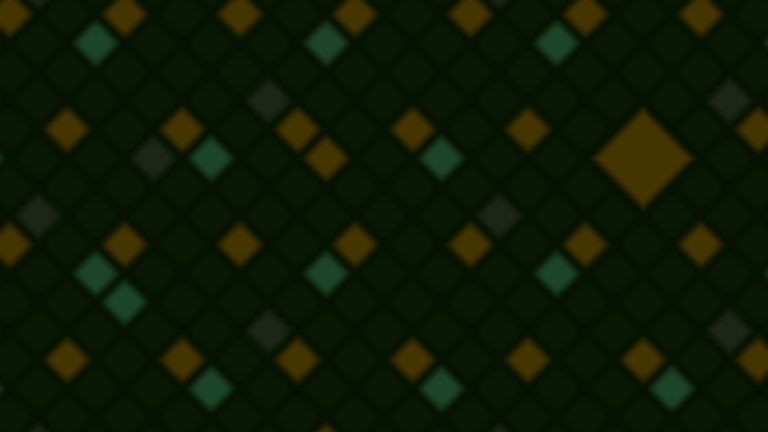
Reproduce this background procedurally as a Shadertoy shader.

```glsl
// Dark green diamond lattice with soft gold, green and grey diamonds.
// Each pixel finds its nearest checkerboard node; modular lattices pick
// the node's tint, and one large gold diamond merges four nodes.

#define ROWS 15.0
#define RADIUS 0.70
#define SOFTNESS 0.27
#define ROUNDING 0.008
#define LARGE_CENTER vec2(9.0, 2.0)
#define GROUND vec3(0.024, 0.072, 0.006)
#define FAINT vec3(0.042, 0.092, 0.018)
#define GOLD vec3(0.265, 0.202, 0.0)
#define GREEN vec3(0.105, 0.270, 0.150)
#define GREY vec3(0.110, 0.150, 0.090)

// Diamond distance from the center, with slightly rounded corners
float diamond(vec2 p) {
    vec2 a = sqrt(p * p + ROUNDING);
    return a.x + a.y - sqrt(ROUNDING);
}

// Nearest point of the checkerboard whose coordinates sum to an even number
vec2 nearestNode(vec2 p) {
    vec2 diagonal = floor(0.5 * vec2(p.x + p.y, p.x - p.y) + 0.5);
    return vec2(diagonal.x + diagonal.y, diagonal.x - diagonal.y);
}

// True where a node falls on a rectangular grid
bool onGrid(vec2 node, vec2 origin, vec2 period) {
    vec2 m = mod(node - origin + 0.5, period);
    return max(m.x, m.y) < 1.0;
}

// True on staggered rows, four steps apart, shifted by half a period
bool onStagger(vec2 node, vec2 origin, float period) {
    vec2 d = node - origin;
    d.x -= d.y * period / 8.0;
    return onGrid(d, vec2(0.0), vec2(period, 4.0));
}

// Regular accents, plus sparse strays on wide grids
vec3 nodeTint(vec2 node) {
    vec3 tint = FAINT;
    vec2 wide = vec2(32.0, 16.0);
    if (onStagger(node, vec2(4.0, 0.0), 16.0)
        || onGrid(node, vec2(-8.0, 2.0), wide)) tint = GREY;
    if (onStagger(node, vec2(2.0, 2.0), 8.0)
        || onGrid(node, vec2(-9.0, -3.0), wide)) tint = GREEN;
    if (onStagger(node, vec2(-1.0, -1.0), 4.0)
        || onGrid(node, vec2(-2.0, 2.0), vec2(32.0, 10.0))) tint = GOLD;
    return tint;
}

void mainImage(out vec4 fragColor, in vec2 fragCoord) {
    // Lattice steps measured from the middle of the canvas
    vec2 p = (fragCoord - 0.5 * iResolution.xy) / iResolution.y * ROWS;

    vec2 node = nearestNode(p);
    vec3 tint = nodeTint(node);
    float dist = diamond(p - node);

    // The large diamond replaces the four nodes around its center
    vec2 fromLarge = abs(p - LARGE_CENTER);
    float largeDist = fromLarge.x + fromLarge.y;
    if (largeDist < 2.0) {
        tint = GOLD;
        dist = largeDist - 1.0;
    }

    float cover = 1.0 - smoothstep(RADIUS - SOFTNESS, RADIUS + SOFTNESS, dist);
    fragColor = vec4(mix(GROUND, tint, cover), 1.0);
}
```
